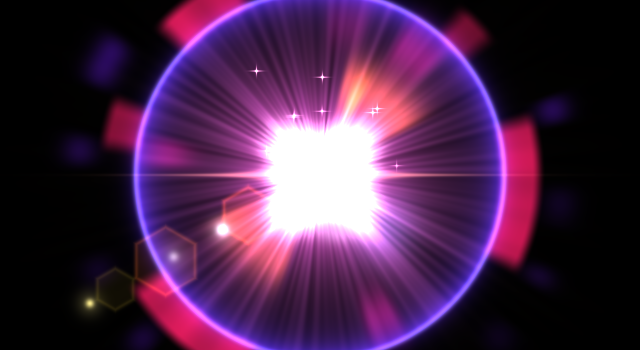
Give the GLSL for this background, as a Shadertoy shader.

```glsl
// A white-hot starburst inside a glowing violet ring, on black.
// Gradient noise over direction makes the rays; Gaussian bands make the ring,
// halos and crimson arcs; short loops add lens flares and sparkles.

vec2 hash2(vec2 p) {
    p = vec2(dot(p, vec2(127.1, 311.7)), dot(p, vec2(269.5, 183.3)));
    return fract(sin(p) * 43758.5);
}

float gradientNoise(vec2 p) {
    vec2 i = floor(p), f = fract(p), u = f * f * (3.0 - 2.0 * f);
    vec2 e = vec2(0.0, 1.0);
    float a = dot(hash2(i) * 2.0 - 1.0, f);
    float b = dot(hash2(i + e.yx) * 2.0 - 1.0, f - e.yx);
    float c = dot(hash2(i + e.xy) * 2.0 - 1.0, f - e.xy);
    float d = dot(hash2(i + e.yy) * 2.0 - 1.0, f - e.yy);
    return mix(mix(a, b, u.x), mix(c, d, u.x), u.y);
}

float bell(float x, float width) {
    x /= width;
    return exp(-x * x);
}

// Soft angular window; angles in degrees
float sector(vec2 dir, float centre, float halfWidth) {
    float t = radians(centre);
    float off = degrees(acos(clamp(dot(dir, vec2(cos(t), sin(t))), -1.0, 1.0)));
    return 1.0 - smoothstep(halfWidth - 3.0, halfWidth + 3.0, off);
}

float hexagon(vec2 q, float radius) {
    q = abs(q);
    return max(q.y * 0.866 + q.x * 0.5, q.x) - radius;
}

void mainImage(out vec4 fragColor, in vec2 fragCoord) {
    vec2 p = (fragCoord - 0.5 * iResolution.xy) / iResolution.y;
    float r = max(length(p), 1e-4);
    vec2 dir = p / r;
    float broad = 0.5 + 0.7 * gradientNoise(dir * 6.0 + 3.0);
    float fine = 0.5 + 0.7 * gradientNoise(dir * 21.0 + r * 0.8);
    float rays = broad * 0.5 + fine * 0.5;

    // Dusky disc with rays, leaking faintly past the rim
    float edge = r - 0.527;
    float inside = 1.0 - smoothstep(-0.008, 0.008, edge);
    vec3 col = inside * vec3(0.22, 0.10, 0.25) * (0.25 + 1.3 * rays * rays);
    col += vec3(0.10, 0.06, 0.04) * fine * fine * bell(r, 0.48);
    col += inside * vec3(0.40, 0.14, 0.34) * bell(r, 0.30) * (0.3 + rays);

    // Crimson arcs outside the rim, with dimmer ones within
    float arcs = sector(dir, -5.0, 20.0) + sector(dir, 125.0, 12.0)
               + sector(dir, 231.0, 19.0) + 0.75 * sector(dir, 166.0, 6.0)
               + 0.55 * sector(dir, 44.0, 5.0);
    float band = smoothstep(0.50, 0.55, r) * (1.0 - smoothstep(0.605, 0.645, r));
    col += vec3(0.86, 0.10, 0.34) * arcs * band * (0.55 + 0.6 * broad);
    float echoes = sector(dir, 52.0, 8.0) + sector(dir, 172.0, 5.0)
                 + sector(dir, 293.0, 6.0) + 0.5 * sector(dir, 80.0, 7.0);
    col += vec3(0.36, 0.04, 0.22) * echoes * bell(r - 0.44, 0.075);

    // Violet smudges far out
    float smudge = smoothstep(0.0, 0.4, gradientNoise(dir * 5.0 + 11.0));
    col += vec3(0.16, 0.04, 0.36) * smudge * bell(r - 0.69, 0.05);

    // Luminous rim
    col += vec3(0.24, 0.13, 0.82) * inside * exp(min(edge, 0.0) / 0.042);
    col += vec3(0.32, 0.28, 0.50) * bell(edge, 0.009);
    col += vec3(0.16, 0.06, 0.44) * (1.0 - inside) * exp(-max(edge, 0.0) / 0.022);

    // Amber glow on one diagonal, steel blue at lower right
    float amber = sector(dir, 52.0, 24.0) + 0.75 * sector(dir, 226.0, 24.0);
    col += vec3(0.62, 0.25, 0.03) * amber * bell(r - 0.27, 0.075) * (0.5 + 0.7 * rays);
    col += vec3(0.75, 0.42, 0.10) * sector(dir, 66.0, 4.0) * bell(r - 0.22, 0.07);
    col += vec3(0.16, 0.20, 0.36) * bell(length(p - vec2(0.18, -0.15)), 0.09);

    // Four-cornered core: white centre, magenta fringe
    vec2 c = p - vec2(0.006, -0.012);
    float angle = atan(c.y, c.x);
    float reach = 1.0 - 0.15 * cos(4.0 * angle) + 0.35 * (rays - 0.5);
    float k = length(c) / reach;
    col += vec3(0.80, 0.32, 0.72) * bell(k, 0.215);
    col += vec3(1.5, 1.4, 1.5) * exp(-pow(k / 0.165, 5.0));
    float notch = bell(length((p - vec2(0.04, -0.16)) * vec2(1.0, 1.4)), 0.045);
    col = mix(col, vec3(0.95, 0.64, 0.96), 0.65 * notch);

    // Horizontal streak, tapering outwards
    float taper = 0.004 + 0.022 * bell(p.x, 0.17);
    col += vec3(0.95, 0.58, 0.48) * bell(p.y, taper) * bell(p.x, 0.36);

    // Hexagonal ghosts and round spots along the flare axis
    vec2 axis = vec2(-0.873, -0.487);
    for (int i = 0; i < 3; i++) {
        float n = float(i);
        float size = 0.07 + 0.039 * n - 0.024 * n * n;
        float hex = hexagon(p - axis * (0.235 + 0.3225 * n - 0.0525 * n * n), size);
        float fill = 1.0 - smoothstep(-0.004, 0.004, hex);
        vec3 tint = mix(vec3(0.65, 0.20, 0.08), vec3(0.24, 0.20, 0.05), n * 0.5);
        col += tint * (0.25 * fill + 0.4 * bell(hex, 0.006));

        float spot = length(p - axis * (0.32 + 0.1015 * n + 0.0575 * n * n));
        vec3 glow = mix(vec3(0.80, 0.95, 1.0), vec3(0.75, 0.70, 0.42), n * 0.5);
        glow *= 1.0 - 0.5 * n * (2.0 - n);
        col += glow * (bell(spot, 0.016 - 0.002 * n) + 0.3 * bell(spot, 0.036));
    }

    // Scattered cross-shaped sparkles
    for (int i = 0; i < 11; i++) {
        vec2 seed = hash2(vec2(float(i), 4.0));
        vec2 q = abs(p - vec2(0.0, 0.16) - (seed - 0.5) * vec2(0.46, 0.30));
        float star = bell(q.x, 0.016) * bell(q.y, 0.0018)
                   + bell(q.x, 0.0018) * bell(q.y, 0.012) + bell(length(q), 0.004);
        col += vec3(1.0, 0.65, 0.85) * star * (0.35 + 0.65 * seed.y);
    }

    fragColor = vec4(clamp(col, 0.0, 1.0), 1.0);
}
```
